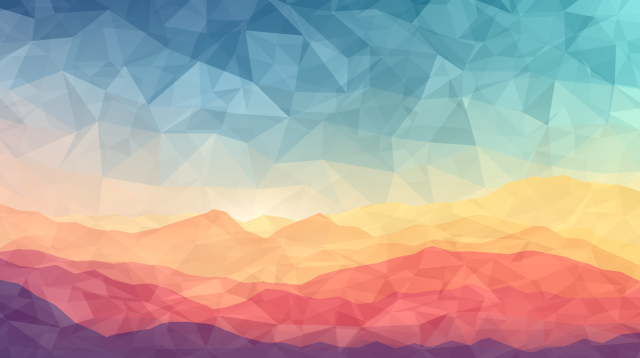
This background is drawn by a Shadertoy shader. Its source:

```glsl
// Low-poly sunset: a faceted teal sky over misty ridges of gold, coral and plum.

const int KNOTS = 13;

float hash(vec2 p) {
    return fract(sin(dot(p, vec2(127.1, 311.7))) * 43758.55);
}

// Four colours spread evenly from left to right.
vec3 across(float x, vec3 a, vec3 b, vec3 c, vec3 d) {
    float t = clamp(x, 0.0, 1.0) * 3.0;
    vec3 left = mix(a, b, clamp(t, 0.0, 1.0));
    return mix(mix(left, c, clamp(t - 1.0, 0.0, 1.0)), d, clamp(t - 2.0, 0.0, 1.0));
}

// Jittered lattice and its triangles.
vec2 corner(vec2 cell, float seed) {
    vec2 jitter = vec2(hash(cell + seed), hash(cell + seed + 41.3)) - 0.5;
    return cell + 0.5 + 0.74 * jitter;
}

float side(vec2 p, vec2 a, vec2 b) {
    vec2 d = b - a;
    return dot(p - a, vec2(-d.y, d.x)) / length(d);
}

float coverage(vec2 p, vec2 a, vec2 b, vec2 c, float pixel) {
    float inside = min(side(p, a, b), min(side(p, b, c), side(p, c, a)));
    return clamp(inside / pixel + 0.5, 0.0, 1.0);
}

// Returns the centre of the triangle around p (xy) and its random tone (z).
vec3 facet(vec2 p, vec2 scale, float seed) {
    float pixel = max(scale.x, scale.y) / iResolution.y;
    p *= scale;
    vec4 sum = vec4(p, 0.5, 1.0) * 0.001;
    for (int j = -1; j <= 0; j++)
    for (int i = -1; i <= 0; i++) {
        vec2 cell = floor(p) + vec2(i, j);
        vec2 a = corner(cell, seed), b = corner(cell + vec2(1, 0), seed);
        vec2 c = corner(cell + vec2(1, 1), seed), d = corner(cell + vec2(0, 1), seed);
        float tone = hash(cell + seed + 7.7), other = hash(cell + seed + 19.1);
        if (hash(cell + seed + 3.3) > 0.5) {
            vec2 first = a;
            a = b; b = c; c = d; d = first;
        }
        sum += vec4((a + b + c) / 3.0, tone, 1.0) * coverage(p, a, b, c, pixel);
        sum += vec4((a + c + d) / 3.0, other, 1.0) * coverage(p, a, c, d, pixel);
    }
    sum /= sum.w;
    return vec3(sum.xy / scale, sum.z);
}

vec3 skyColour(vec2 uv) {
    vec3 top = across(uv.x, vec3(.27, .42, .58), vec3(.24, .43, .59), vec3(.28, .58, .66), vec3(.45, .82, .83));
    vec3 upper = across(uv.x, vec3(.58, .70, .77), vec3(.42, .64, .75), vec3(.42, .66, .71), vec3(.46, .82, .82));
    vec3 middle = across(uv.x, vec3(.86, .78, .76), vec3(.64, .78, .81), vec3(.60, .77, .74), vec3(.74, .91, .81));
    vec3 haze = across(uv.x, vec3(.97, .80, .70), vec3(.94, .87, .75), vec3(.93, .89, .72), vec3(.99, .93, .70));
    vec3 colour = mix(haze, middle, clamp((uv.y - 0.45) / 0.17, 0.0, 1.0));
    colour = mix(colour, upper, clamp((uv.y - 0.62) / 0.18, 0.0, 1.0));
    return mix(colour, top, clamp((uv.y - 0.80) / 0.20, 0.0, 1.0));
}

// Straight-edged skyline through evenly spaced heights, roughened by small jags.
float ridge(float x, float heights[KNOTS], float seed) {
    float t = clamp(x, 0.0, 0.9999) * float(KNOTS - 1);
    int k = int(t);
    float jag = x * 34.0;
    float rough = mix(hash(vec2(floor(jag), seed)), hash(vec2(floor(jag) + 1.0, seed)), fract(jag));
    return mix(heights[k], heights[k + 1], fract(t)) + 0.026 * (rough - 0.5);
}

// Lays one ridge over the scene; its foot fades into pale mist.
vec3 layer(vec3 scene, float y, float height, vec3 colour, float mist) {
    float depth = height - y;
    colour = mix(colour, vec3(1.0, 0.85, 0.63), mist * smoothstep(0.0, 0.12, depth));
    return mix(scene, colour, smoothstep(-0.7, 0.7, depth * iResolution.y));
}

void mainImage(out vec4 fragColor, in vec2 fragCoord) {
    vec2 uv = fragCoord / iResolution.xy;
    float aspect = iResolution.x / iResolution.y;
    vec2 p = vec2(uv.x * aspect, uv.y);

    // Sky: broad facets crossed by finer ones, calmer near the horizon
    vec3 broad = facet(p + vec2(0.0, 0.15 * p.x), vec2(8.0, 9.5), 2.0);
    broad.y -= 0.15 * broad.x;
    vec3 fine = facet(p - vec2(0.3 * p.y, 0.0), vec2(13.0, 15.0), 9.0);
    vec2 skyPoint = mix(p, broad.xy, 0.6) / vec2(aspect, 1.0);
    float contrast = mix(0.05, 0.22, smoothstep(0.42, 0.8, uv.y)) * mix(0.65, 1.0, smoothstep(0.0, 0.4, uv.x));
    float tone = 0.65 * broad.z + 0.35 * fine.z - 0.5;
    vec3 scene = skyColour(skyPoint) + contrast * tone * vec3(1.15, 1.0, 0.85);
    scene += vec3(0.10, 0.11, 0.14) * exp(-150.0 * dot(uv - vec2(0.40, 0.36), uv - vec2(0.40, 0.36)));

    // Land facets: wide and low
    vec3 land = facet(p + vec2(0.4 * p.y, 0.0), vec2(8.0, 14.0), 23.0);
    vec3 chips = facet(p - vec2(0.5 * p.y, 0.0), vec2(13.0, 21.0), 37.0);
    float x = mix(uv.x, land.x / aspect, 0.4);
    float shade = 0.6 * land.z + 0.4 * chips.z - 0.5;

    // Ridges from far to near
    float far = ridge(uv.x, float[KNOTS](.41, .40, .39, .405, .39, .39, .39, .42, .435, .45, .51, .50, .465), 1.0);
    float peach = ridge(uv.x, float[KNOTS](.44, .38, .35, .37, .415, .34, .395, .345, .375, .39, .36, .355, .30), 2.0);
    float gold = ridge(uv.x, float[KNOTS](.32, .35, .29, .28, .30, .28, .29, .31, .33, .33, .37, .33, .25), 3.0);
    float coral = ridge(uv.x, float[KNOTS](.30, .29, .275, .26, .23, .20, .22, .275, .31, .30, .30, .27, .21), 4.0);
    float red = ridge(uv.x, float[KNOTS](.27, .26, .23, .19, .135, .185, .16, .165, .19, .20, .19, .17, .19), 5.0);
    float plum = ridge(uv.x, float[KNOTS](.22, .15, .05, .09, .09, .05, .04, .04, .03, .05, .02, .05, .06), 6.0);
    scene = layer(scene, uv.y, far, across(x, vec3(.98, .80, .66), vec3(.99, .87, .66), vec3(.99, .88, .58), vec3(.99, .87, .53)), 0.3);
    scene = layer(scene, uv.y, peach, across(x, vec3(.98, .70, .58), vec3(.99, .70, .52), vec3(.99, .80, .50), vec3(1., .85, .50)), 0.5);
    scene = layer(scene, uv.y, gold, across(x, vec3(.98, .66, .55), vec3(1., .77, .56), vec3(.99, .72, .46), vec3(.99, .75, .45)), 0.2);
    scene = layer(scene, uv.y, coral, across(x, vec3(.88, .48, .53), vec3(.99, .63, .51), vec3(.98, .50, .43), vec3(.98, .52, .42)), 0.0);
    scene = layer(scene, uv.y, red, across(x, vec3(.72, .36, .49), vec3(.95, .45, .45), vec3(.93, .41, .43), vec3(.95, .45, .43)), 0.0);
    scene = layer(scene, uv.y, plum, across(x, vec3(.42, .28, .47), vec3(.58, .30, .45), vec3(.62, .30, .45), vec3(.62, .32, .46)), 0.0);

    // Facet light on the land, then dusk along the foot
    float ground = smoothstep(-0.7, 0.7, (max(far, peach) - uv.y) * iResolution.y);
    scene += ground * shade * mix(0.24, 0.09, smoothstep(0.1, 0.4, uv.y)) * vec3(0.7, 1.0, 0.7);
    float dusk = smoothstep(0.14, -0.02, mix(uv.y, land.y, 0.5));
    scene = mix(scene, vec3(0.36, 0.25, 0.45), 0.6 * dusk);
    fragColor = vec4(clamp(scene, 0.0, 1.0), 1.0);
}
```
